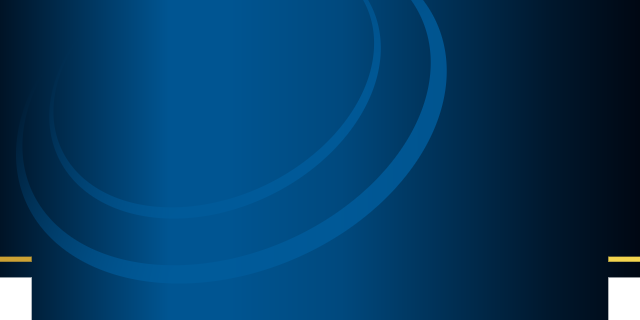
Reproduce this background procedurally as a WebGL 1 fragment shader.

```glsl
precision mediump float;
// A deep blue backdrop lit by a soft vertical band, crossed by two tapering
// crescent swooshes, with white corner blocks and gold bars at the lower sides.
// Each crescent is the area between two skewed ellipses, faded at its tail.

uniform vec2 u_resolution;

#define RING_COLOR vec3(0.0, 0.36, 0.61)
#define RING_OPACITY 0.83
#define FADE_START 0.36
#define FADE_END 1.42
#define CORNER_WIDTH 0.099
#define CORNER_HEIGHT 0.133
#define GOLD_CENTER 0.190
#define GOLD_HALF 0.008
#define GOLD_DARK vec3(0.80, 0.63, 0.20)
#define GOLD_LIGHT vec3(0.96, 0.84, 0.31)

// Coverage of a region from its signed distance (negative inside).
float cover(float dist, float pixel) {
  return clamp(0.5 - dist / pixel, 0.0, 1.0);
}

// Approximate signed distance to an ellipse given by its bounding extent;
// skew is the correlation between its two axes.
float ellipseDist(vec2 p, vec2 center, vec2 extent, float skew) {
  vec2 u = (p - center) / extent;
  float norm = 1.0 - skew * skew;
  float radius = sqrt(max((dot(u, u) - 2.0 * skew * u.x * u.y) / norm, 1e-4));
  vec2 gradient = (u - skew * u.yx) / (extent * norm * radius);
  return (radius - 1.0) / max(length(gradient), 1e-3);
}

// Linear step between two stops.
float ramp(float a, float b, float x) {
  return clamp((x - a) / (b - a), 0.0, 1.0);
}

// Horizontal light band: steep rise on the left, long fall on the right.
vec3 backdrop(float x) {
  float level = mix(0.075, 0.335, ramp(0.0, 0.53, x));
  level -= 0.050 * ramp(0.70, 1.07, x);
  level -= 0.190 * ramp(1.07, 1.71, x);
  level -= 0.065 * ramp(1.71, 2.00, x);
  return vec3(0.0, level, 1.64 * level + 0.025);
}

void main() {
  // Canvas spans 2 by 1 units.
  vec2 p = gl_FragCoord.xy / u_resolution * vec2(2.0, 1.0);
  float pixel = 1.0 / min(u_resolution.y, 0.5 * u_resolution.x);
  vec3 color = backdrop(p.x);

  // Crescents: outside the inner ellipse and inside the outer one.
  float large = max(
    ellipseDist(p, vec2(0.723, 0.648), vec2(0.673, 0.534), 0.244),
    -ellipseDist(p, vec2(0.708, 0.674), vec2(0.638, 0.503), 0.259));
  float small = max(
    ellipseDist(p, vec2(0.672, 0.743), vec2(0.518, 0.426), 0.251),
    -ellipseDist(p, vec2(0.668, 0.758), vec2(0.501, 0.406), 0.263));
  float fade = RING_OPACITY * ramp(FADE_START, FADE_END, p.x + 1.0 - p.y);
  color = mix(color, RING_COLOR, fade * cover(min(large, small), pixel));

  // Mirrored corner blocks and gold bars.
  float side = min(p.x, 2.0 - p.x) - CORNER_WIDTH;
  float bar = max(side, abs(p.y - GOLD_CENTER) - GOLD_HALF);
  vec3 gold = mix(GOLD_DARK, GOLD_LIGHT, 0.5 * p.x);
  color = mix(color, gold, cover(bar, pixel));
  color = mix(color, vec3(1.0), cover(max(side, p.y - CORNER_HEIGHT), pixel));

  gl_FragColor = vec4(color, 1.0);
}
```
